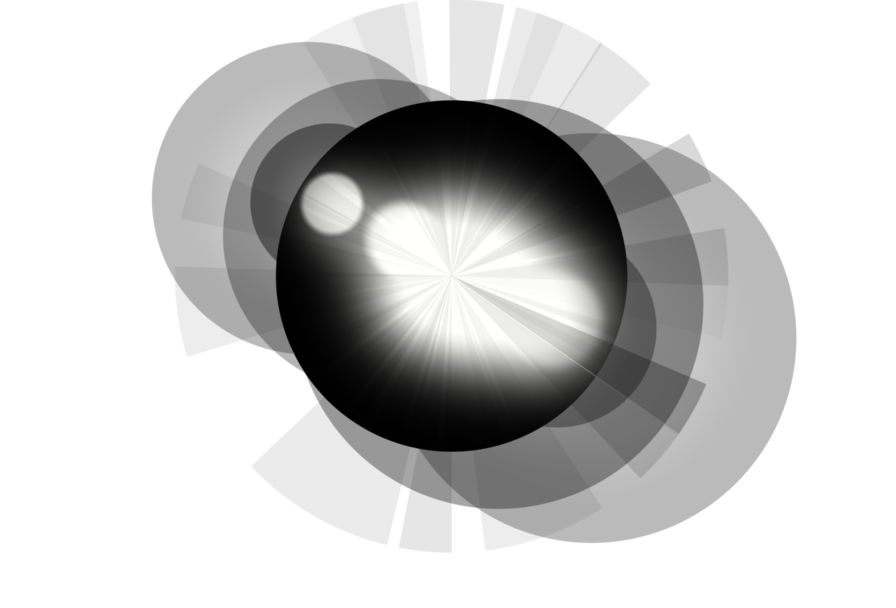
Write a Shadertoy shader that draws this background.

```glsl
// Monochrome lens flare: a glowing black disc over translucent circles and a fan of wedges.

// Lengths are in canvas heights, positions are relative to the flare centre
const vec2  FLARE_CENTRE = vec2(0.006, 0.046);
const float DISC_RADIUS  = 0.289;
const float FAN_RADIUS   = 0.455;
const float FAN_ON_DISC  = 0.55;
const int   SPOKE_COUNT  = 44;
const float SPOKE_DEPTH  = 0.13;
const vec3  PAPER        = vec3(1.0);
const vec3  INK          = vec3(0.0);
const vec3  GLOW_TINT    = vec3(1.0, 1.0, 0.985);

// Translucent circles: x, y, radius, opacity
const int CIRCLE_COUNT = 6;
const vec4 CIRCLES[CIRCLE_COUNT] = vec4[](
    vec4(-0.236, 0.128, 0.257, 0.27), vec4(-0.119, 0.067, 0.257, 0.29),
    vec4(-0.201, 0.121, 0.130, 0.43), vec4(0.230, -0.102, 0.337, 0.27),
    vec4(0.077, -0.046, 0.337, 0.35), vec4(0.174, -0.086, 0.163, 0.34));

// Fan wedges: start angle, end angle (degrees), opacity
const int WEDGE_COUNT = 16;
const vec3 WEDGES[WEDGE_COUNT] = vec3[](
    vec3(79.0, 90.5, 0.10),    vec3(97.0, 122.5, 0.06),
    vec3(100.0, 111.0, 0.05),  vec3(57.0, 76.5, 0.08),
    vec3(44.0, 57.5, 0.10),    vec3(66.0, 72.0, 0.04),
    vec3(20.0, 31.0, 0.15),    vec3(-2.0, 10.0, 0.11),
    vec3(-13.0, -2.0, 0.03),   vec3(-35.0, -23.0, 0.28),
    vec3(-47.0, -34.5, 0.13),  vec3(-83.0, -57.0, 0.07),
    vec3(-101.0, -90.0, 0.10), vec3(-136.5, -103.5, 0.08),
    vec3(178.0, 197.0, 0.07),  vec3(156.0, 168.0, 0.06));

float hash(float n) {
    n = fract(n * 0.1031);
    n *= n + 33.33;
    return fract(n * (n + n));
}

float fill(float dist, float soft) {
    return 1.0 - smoothstep(-soft, soft, dist);
}

float gauss(vec2 p, float width) {
    return exp(-dot(p, p) / (width * width));
}

// Distance outside an angular sector, measured along the arc
float sectorDistance(float angle, float radius, float middle, float halfWidth) {
    float turn = abs(mod(angle - middle + 180.0, 360.0) - 180.0);
    return radians(turn - halfWidth) * radius;
}

// Light left after passing through the fan
float fanLight(float angle, float radius, float strength, float px) {
    float light = 1.0;
    for (int i = 0; i < WEDGE_COUNT; i++) {
        vec3 w = WEDGES[i];
        float d = sectorDistance(angle, radius, 0.5 * (w.x + w.y), 0.5 * (w.y - w.x));
        light *= 1.0 - strength * w.z * fill(d, px);
    }
    return light;
}

// Signed sum of narrow light and dark spokes, denser near the vertical
float spokes(float angle, float radius, float px) {
    float sum = 0.0;
    for (int i = 0; i < SPOKE_COUNT; i++) {
        float n = float(i) * 3.0 + 1.0;
        float spread = hash(n) + hash(n + 71.0) - 1.0;
        float middle = (i % 2 == 0 ? 80.0 : 260.0) + 110.0 * spread;
        float halfWidth = mix(0.3, 2.6, hash(n + 143.0));
        float tone = hash(n + 217.0) - 0.55;
        sum += tone * fill(sectorDistance(angle, radius, middle, halfWidth), px);
    }
    return sum;
}

// Soft core, side glows and round ghosts inside the disc
float discGlow(vec2 p) {
    float glow = 1.25 * gauss(p, 0.138) + 0.20 * gauss(p, 0.23);
    glow += 0.72 * gauss(p - vec2(0.165, -0.070), 0.125);
    glow += 0.40 * gauss(p - vec2(-0.195, 0.115), 0.085);
    glow += 0.36 * fill(length(p - vec2(-0.197, 0.119)) - 0.050, 0.007);
    glow += 0.30 * fill(length(p - vec2(-0.081, 0.061)) - 0.058, 0.014);
    glow += 0.13 * fill(length(p - vec2(0.170, -0.073)) - 0.078, 0.014);
    return smoothstep(0.04, 1.15, glow);
}

void mainImage(out vec4 fragColor, in vec2 fragCoord) {
    float px = 1.0 / iResolution.y;
    vec2 p = (fragCoord - 0.5 * iResolution.xy) * px - FLARE_CENTRE;
    float radius = length(p);
    float angle = degrees(atan(p.y, p.x + 1e-6));

    // Translucent circles, paler toward their middles
    vec3 color = PAPER;
    for (int i = 0; i < CIRCLE_COUNT; i++) {
        vec4 c = CIRCLES[i];
        float d = length(p - c.xy);
        float density = mix(0.72, 1.0, smoothstep(0.35, 0.85, d / c.z));
        color = mix(color, INK, c.w * density * fill(d - c.z, px));
    }

    // Fan of wedges
    float fanMask = fill(radius - FAN_RADIUS, px);
    color *= mix(1.0, fanLight(angle, radius, 1.0, px), fanMask);

    // Black disc with glow and spokes
    float rays = spokes(angle, radius, px);
    float light = discGlow(p) * fanLight(angle, radius, FAN_ON_DISC, px);
    light *= 1.0 + SPOKE_DEPTH * rays;
    light += 0.05 * max(rays, 0.0) * gauss(p, 0.22);

    // Thin bright streak toward the lower right
    float streak = fill(sectorDistance(angle, radius, -34.8, 0.2), px);
    light += 0.2 * streak;
    color += 0.12 * streak * fanMask;
    vec3 discColor = mix(INK, GLOW_TINT, clamp(light, 0.0, 1.0));
    color = mix(color, discColor, fill(radius - DISC_RADIUS, px));

    fragColor = vec4(clamp(color, 0.0, 1.0), 1.0);
}
```
